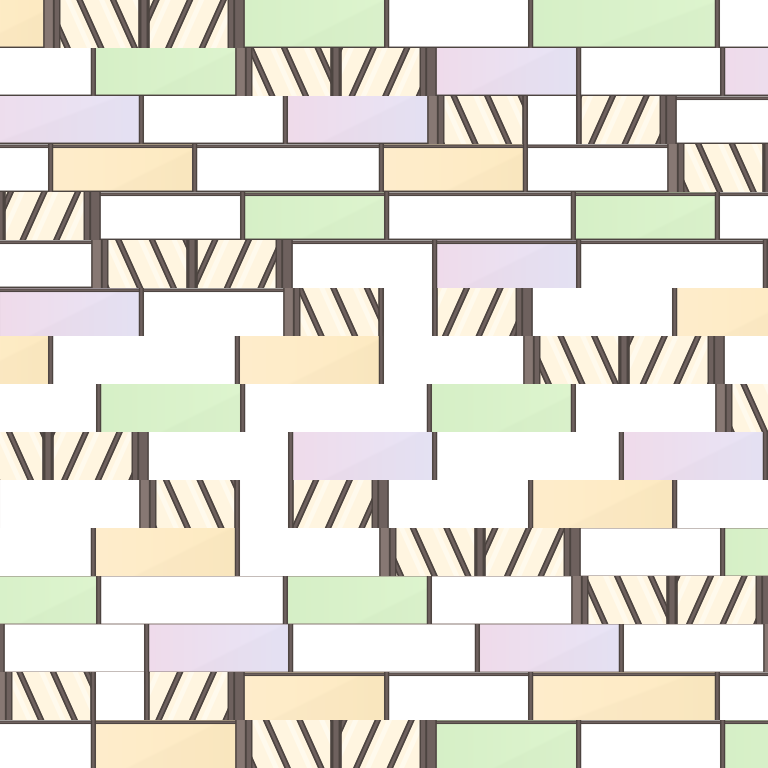
Write a three.js fragment shader that draws this pattern.

```glsl
// Stained-glass ribbon: one long strip of panels and slatted fans, wrapped over
// 16 rows so each row continues where the one above ends. Position along the
// strip gives the section, and mirrored distances give the leading.
varying vec2 vUv;

const vec3 DARK = vec3(0.30, 0.265, 0.25);
const vec3 BROWN = vec3(0.43, 0.38, 0.37);
const vec3 LIGHT_BROWN = vec3(0.53, 0.47, 0.45);

float aa; // half the width of a smoothed edge, in cells

float band(float x, float lo, float hi) {
  return smoothstep(lo - aa, lo + aa, x) * (1.0 - smoothstep(hi - aa, hi + aa, x));
}

// Lead came: dark rims around a brown core
vec3 lead(vec3 col, float x, float lo, float hi) {
  float rim = 0.28 * (hi - lo);
  col = mix(col, DARK, band(x, lo, hi));
  return mix(col, BROWN, band(x, lo + rim, hi - rim));
}

// Tinted glass with a sideways gradient and one slanted facet
vec3 glass(float kind, vec2 p, float section) {
  vec3 a = vec3(0.83, 0.93, 0.77), b = vec3(0.86, 0.95, 0.80);
  if (kind == 1.0) { a = vec3(0.93, 0.85, 0.91); b = vec3(0.90, 0.89, 0.96); }
  if (kind == 2.0) { a = vec3(0.99, 0.92, 0.79); b = vec3(0.985, 0.91, 0.75); }
  float slant = p.x * 1.5 - 0.5 + 0.2 * sin(section * 1.9);
  float facet = smoothstep(-0.04, 0.04, slant - p.y);
  return mix(a, b, p.x) + 0.015 * (0.5 - facet);
}

// Cream fan half: slats lean outward from the centre bar
vec3 fan(float e, float y, float section, float side) {
  float phase = -0.4 * sin(section * 0.68 + side * 0.5);
  float slat = e - 0.45 * y - phase;
  float g = mod(slat + 0.28, 0.7);
  float streak = smoothstep(0.45, 0.48, g) * (1.0 - smoothstep(0.56, 0.59, g));
  vec3 cream = mix(vec3(1.0, 0.96, 0.88), vec3(1.0, 0.98, 0.93), streak);
  return lead(cream, g, 0.21, 0.35);
}

void main() {
  vec2 p = vUv * 16.0;
  aa = 0.6 * fwidth(p.x);
  float y = fract(p.y);
  float along = (15.0 - floor(p.y)) * 16.0 + p.x;

  // Three sections per cycle of 61 cells; the third fan has a gap
  float cycle = floor((along - 1.0) / 61.0);
  float q = along - 1.0 - cycle * 61.0;
  float kind = min(floor(q / 20.0), 2.0);
  float section = cycle * 3.0 + kind;
  q -= kind * 20.0;
  float gap = kind == 2.0 ? 0.5 : 0.0;
  float fanWidth = 4.0 + 2.0 * gap;

  vec3 col = vec3(1.0);
  float e;    // distance outward from the inner edge of the nearest fan half
  float side; // which half of that fan: -1 left, 1 right
  if (q < fanWidth) {
    float d = q - 0.5 * fanWidth;
    e = abs(d) - gap;
    side = d < 0.0 ? -1.0 : 1.0;
    if (e > 0.0) col = fan(e, y, section, side);
    col = lead(col, e, gap > 0.0 ? 0.0 : -0.12, 0.12);
  } else {
    // Five panels of 3, 3, 4, 3, 3 cells, mirrored about the middle one
    float r = q - fanWidth;
    float t = 8.0 - abs(r - 8.0);
    e = 2.0 + t;
    side = r < 8.0 ? 1.0 : -1.0;
    float index = min(floor(t / 3.0), 2.0);
    float local = index == 2.0 ? (r - 6.0) / 4.0 : fract((r < 8.0 ? r : r - 10.0) / 3.0);
    bool tintedEnds = section < 2.0 || section > 10.0;
    if ((index == 1.0) != tintedEnds) col = glass(kind, vec2(local, y), section);

    // Horizontal leading: heavy on top, thin below, or a faint hairline
    float top = 1.0 - y;
    if ((section > 1.0 && section < 5.0) || section > 10.0) col = lead(col, top, 0.01, 0.085);
    if (section < 4.0) col = mix(col, DARK, band(y, -0.1, 0.03));
    if (section == 9.0 || section == 10.0)
      col = mix(col, LIGHT_BROWN, 0.7 * max(band(y, -0.1, 0.014), band(top, -0.1, 0.014)));

    // Upright leading at the panel joints
    col = lead(col, t, 3.0, 3.11);
    col = lead(col, t, 6.0, 6.11);
  }

  // Thick post where fan and panels meet
  col = mix(col, DARK, band(e, 1.74, 2.1));
  col = mix(col, BROWN, band(e, 1.77, 1.86));
  col = mix(col, side < 0.0 ? LIGHT_BROWN : BROWN, band(e, 1.90, 2.07));

  gl_FragColor = vec4(col, 1.0);
}
```
